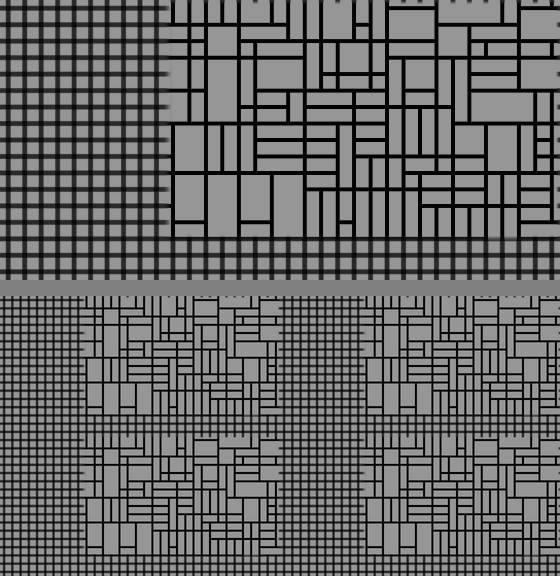
Top, the tile; bottom, the same tile 2 across and 2 down.
This pattern is drawn by a WebGL 1 fragment shader. Its source:

```glsl
precision highp float;
// Grey rectangular blocks with black joints, bordered by a soft dark square grid.

uniform vec2 u_resolution;

const vec2 GRID = vec2(34.0, 17.0);   // unit squares per tile
const vec2 COARSE = vec2(12.0, 6.0);  // coarse cells per tile, one joint each

float hash(vec3 p) {
  p = fract(p * vec3(0.1031, 0.1030, 0.0973));
  p += dot(p, p.yzx + 33.33);
  return fract((p.x + p.y) * p.z);
}

// Whole-number crossing point inside a coarse cell; wraps with the tile.
vec2 pin(vec2 cell) {
  vec2 start = floor(cell * 17.0 / 6.0 + 0.01);
  vec2 size = floor((cell + 1.0) * 17.0 / 6.0 + 0.01) - start;
  vec2 key = mod(cell, COARSE);
  return start + floor(size * vec2(hash(vec3(key, 3.0)), hash(vec3(key, 11.0))));
}

bool isEven(vec2 cell) {
  return mod(cell.x + cell.y, 2.0) < 0.5;
}

// Block (low corner, high corner) of a pinwheel layout: even cells carry
// upright joints, odd cells carry level ones.
vec4 pinwheelBlock(vec2 p) {
  vec2 cell = floor((floor(p) + 0.9) * 6.0 / 17.0);
  vec2 here = pin(cell);
  vec2 side;
  if (isEven(cell)) {
    side.x = step(here.x, p.x);
    side.y = step(pin(cell + vec2(2.0 * side.x - 1.0, 0.0)).y, p.y);
  } else {
    side.y = step(here.y, p.y);
    side.x = step(pin(cell + vec2(0.0, 2.0 * side.y - 1.0)).x, p.x);
  }
  vec2 v = cell + side - 1.0;
  vec2 a = pin(v);
  vec2 b = pin(v + vec2(1.0, 0.0));
  vec2 c = pin(v + vec2(0.0, 1.0));
  vec2 d = pin(v + 1.0);
  return isEven(v) ? vec4(a.x, b.y, d.x, c.y) : vec4(c.x, a.y, b.x, d.y);
}

// Cuts a block at random whole positions; large blocks are cut more often.
vec4 splitBlock(vec4 block, vec2 p) {
  for (int i = 0; i < 5; i++) {
    vec2 size = block.zw - block.xy;
    vec3 key = vec3(mod(block.xy, GRID), size.x + 7.0 * size.y);
    float area = size.x * size.y;
    bool cut = min(size.x, size.y) > 2.5 || hash(key) < 1.0 - 1.9 / area;
    if (cut && area > 1.5) {
      float where = hash(key + 41.0);
      bool upright = hash(key + 83.0) * (size.x + size.y - 2.0) < size.x - 1.0;
      if (upright) {
        float x = block.x + 1.0 + floor(where * (size.x - 1.0));
        if (p.x < x) block.z = x; else block.x = x;
      } else {
        float y = block.y + 1.0 + floor(where * (size.y - 1.0));
        if (p.y < y) block.w = y; else block.y = y;
      }
    }
  }
  return block;
}

void main() {
  vec2 p = gl_FragCoord.xy / u_resolution * GRID - 0.5;
  float pixel = GRID.y / u_resolution.y;

  // Irregular blocks with crisp joints
  vec4 block = splitBlock(pinwheelBlock(p), p);
  vec2 inset = min(p - block.xy, block.zw - p);
  float face = smoothstep(-0.5, 0.5, (min(inset.x, inset.y) - 0.12) / pixel);
  float blocks = mix(0.01, 0.59, face);

  // Regular grid with soft translucent lines, darkest where they cross
  vec2 toLine = abs(fract(p + 0.5) - 0.5);
  vec2 shade = mix(vec2(0.27), vec2(1.0), smoothstep(0.09, 0.2, toLine));
  float grid = 0.59 * shade.x * shade.y;

  // The grid fills the left and lower bands and closes at the tile edges
  vec2 inside = smoothstep(vec2(9.4, 1.8), vec2(10.0, 2.3), p)
              * (1.0 - smoothstep(GRID - 0.8, GRID - 0.5, p));
  gl_FragColor = vec4(vec3(mix(grid, blocks, inside.x * inside.y)), 1.0);
}
```
